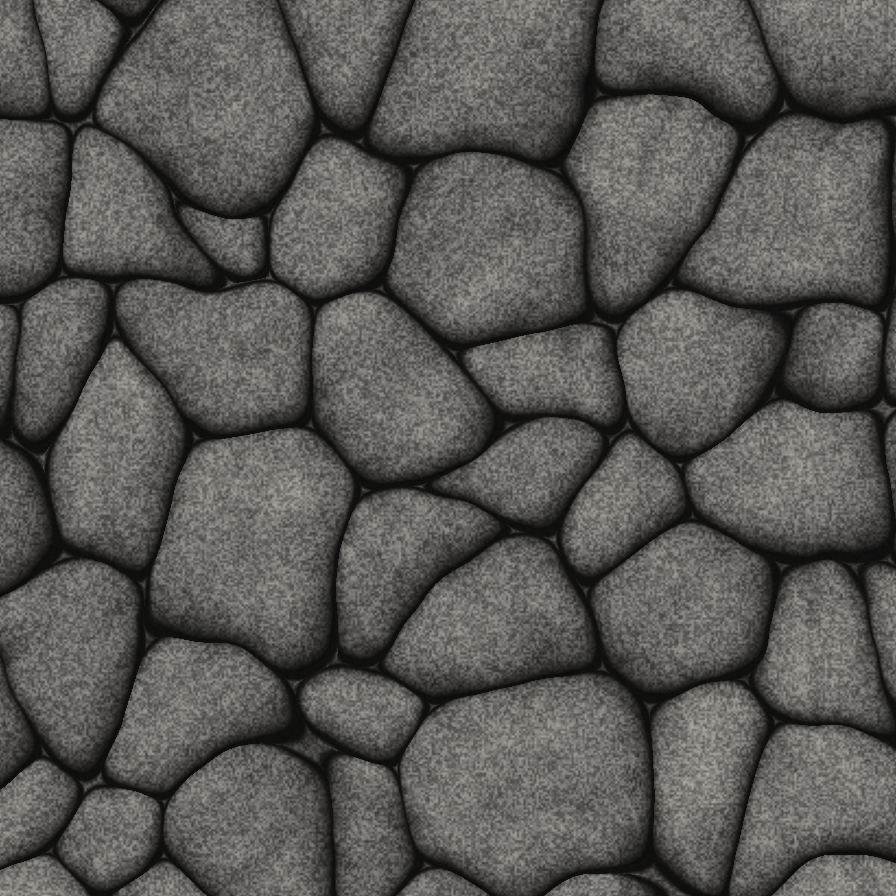
A three.js fragment shader for this texture:

```glsl
// A wall of worn grey stones: a weighted Voronoi diagram with rounded corners,
// lit from the upper left, with tight dark joints, faint strata and sandy grain.
// Stone shapes are measured in cells, about six to the canvas width.
varying vec2 vUv;

const float CELLS = 5.9;
const vec2 LIGHT = vec2(-0.42, 0.91);
const vec3 STONE_TINT = vec3(1.0, 0.983, 0.953);

float hash(vec2 p) {
  vec3 q = fract(vec3(p.xyx) * 0.1031);
  q += dot(q, q.yzx + 33.33);
  return fract((q.x + q.y) * q.z);
}

float noise(vec2 p) {
  vec2 i = floor(p), f = fract(p);
  f = f * f * (3.0 - 2.0 * f);
  return mix(mix(hash(i), hash(i + vec2(1.0, 0.0)), f.x),
             mix(hash(i + vec2(0.0, 1.0)), hash(i + 1.0), f.x), f.y);
}

float fbm(vec2 p) {
  float sum = 0.0, amp = 0.53;
  for (int i = 0; i < 4; i++) {
    sum += amp * noise(p);
    p = mat2(1.6, 1.2, -1.2, 1.6) * p + 7.3;
    amp *= 0.5;
  }
  return sum;
}

// Stone centre (xy) and size weight (z) of one cell
vec3 site(vec2 cell) {
  vec2 jitter = vec2(hash(cell + 3.7), hash(cell + 51.3));
  float size = hash(cell + 97.1);
  return vec3(cell + 0.12 + 0.76 * jitter, 0.55 * size * size);
}

// Rounded distance to the stone's edge; also its centre and inward direction
float stoneEdge(vec2 p, out vec2 centre, out vec2 inward) {
  vec2 base = floor(p);
  vec3 own = vec3(0.0);
  float nearest = 1e3;
  for (int y = -2; y <= 2; y++)
  for (int x = -2; x <= 2; x++) {
    vec3 s = site(base + vec2(x, y));
    float power = dot(p - s.xy, p - s.xy) - s.z;
    if (power < nearest) { nearest = power; own = s; }
  }
  // Soft minimum over all bisectors rounds the corners
  const float ROUNDING = 0.065;
  float sum = 1e-9;
  inward = vec2(0.0);
  for (int y = -2; y <= 2; y++)
  for (int x = -2; x <= 2; x++) {
    vec3 s = site(base + vec2(x, y));
    float gap = length(own.xy - s.xy);
    if (gap > 0.001) {
      float power = dot(p - s.xy, p - s.xy) - s.z;
      float e = exp(-(power - nearest) / (2.0 * gap * ROUNDING));
      sum += e;
      inward += e * (own.xy - s.xy) / gap;
    }
  }
  inward /= sum;
  centre = own.xy;
  return -ROUNDING * log(sum);
}

void main() {
  vec2 p = vUv * CELLS + 20.0;

  // Bend the outlines so they are not straight polygons
  vec2 bend = vec2(noise(p * 1.3), noise(p * 1.3 + 40.0)) - 0.5;
  vec2 chip = vec2(noise(p * 4.5), noise(p * 4.5 + 70.0)) - 0.5;
  vec2 q = p + 0.42 * bend + 0.04 * chip;

  vec2 centre, inward;
  float edge = stoneEdge(q, centre, inward);
  float facing = -dot(inward, LIGHT);
  float shade = smoothstep(-0.7, 0.7, -facing);
  float d = edge + 0.008 - 0.022 * shade;
  float id = hash(floor(centre * 37.0));

  // Body with flanks, darker where turned from the light
  float slope = 1.0 - clamp(d / 0.36, 0.0, 1.0);
  slope *= slope;
  float tone = 0.462 + 0.06 * (id - 0.5) + slope * (0.08 * facing - 0.11);
  tone += 0.04 * dot(q - centre, LIGHT);
  tone -= 0.05 * step(0.82, id);

  // Worn facets and strata running along each stone's own direction
  vec2 bumpPos = p * 1.7 + id * 30.0;
  tone += 0.24 * (fbm(bumpPos) - fbm(bumpPos + LIGHT * 0.25));
  float angle = 1.9 * (id - 0.5);
  vec2 along = mat2(cos(angle), -sin(angle), sin(angle), cos(angle)) * p;
  float strata = fbm(along * vec2(7.0, 1.3) + id * 60.0) - 0.5;
  tone += strata * (0.09 + 0.2 * slope);

  // Contact shadow: deep under the lower edge, faint and patchy on the upper
  float reach = mix(0.03, 0.052, shade);
  float patchy = smoothstep(0.3, 0.65, noise(p * 1.1 + 15.0));
  float depth = mix(0.35 + 0.3 * patchy, 0.8, shade);
  tone *= 1.0 - depth * exp(-max(d, 0.0) / reach);

  // Joints: black where narrow, dim filler stone where corners leave room
  float filler = 0.2 + 0.16 * fbm(p * vec2(4.0, 2.0));
  float joint = mix(0.06, filler, smoothstep(0.022, 0.05, -edge));
  tone = mix(joint, tone, smoothstep(-0.016, 0.012, d));

  // Sandy grain, weaker in the dark
  float grain = noise(vUv * 410.0) - 0.5 + 0.4 * (noise(vUv * 215.0 + 11.0) - 0.5);
  tone += 0.26 * grain * smoothstep(0.0, 0.4, tone);

  gl_FragColor = vec4(max(tone, 0.03) * STONE_TINT, 1.0);
}
```
